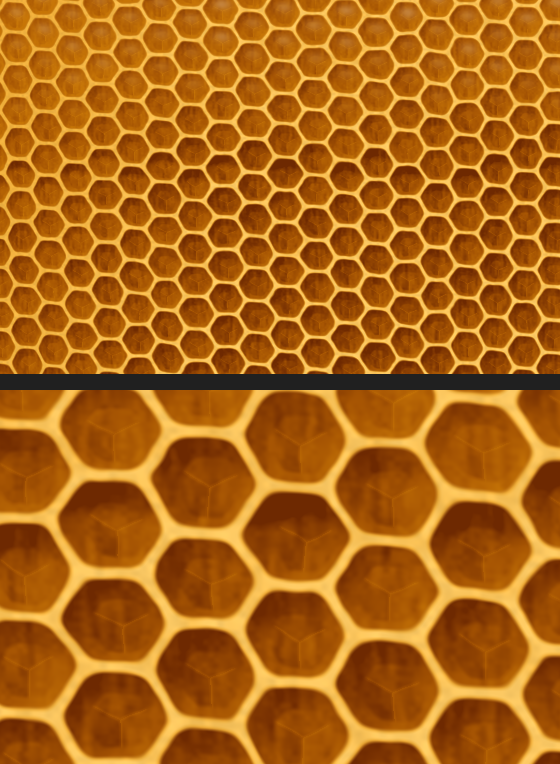
Top: the whole. Bottom: its middle third, enlarged.
Write a WebGL 1 fragment shader that draws this texture.

```glsl
precision highp float;
uniform vec2 u_resolution;

#define ORIGIN vec2(0.762, 0.537)
#define COLUMN_PITCH 0.082
#define ROW_PITCH 0.0863
#define TILT 0.056
#define CELL_RADIUS 0.437
#define ROUNDING 10.0
#define DARK_HONEY vec3(0.43, 0.16, 0.005)
#define HONEY vec3(0.65, 0.33, 0.01)
#define LIGHT_HONEY vec3(0.78, 0.46, 0.025)
#define RIM vec3(0.78, 0.50, 0.13)
#define WAX vec3(0.92, 0.65, 0.18)
#define PALE_WAX vec3(0.99, 0.79, 0.39)

float hash(vec2 p) {
  return fract(sin(dot(p, vec2(127.1, 311.7))) * 43758.5453);
}

float noise(vec2 p) {
  vec2 i = floor(p), f = fract(p);
  f = f * f * (3.0 - 2.0 * f);
  return mix(mix(hash(i), hash(i + vec2(1.0, 0.0)), f.x),
             mix(hash(i + vec2(0.0, 1.0)), hash(i + 1.0), f.x), f.y);
}

// Flat-topped hexagon with softened corners; the sides lie at 0.5
float roundedHex(vec2 p) {
  vec3 d = abs(vec3(p.y, 0.866 * p.x + 0.5 * p.y, 0.866 * p.x - 0.5 * p.y));
  d = pow(d + 1e-4, vec3(ROUNDING));
  return pow(d.x + d.y + d.z, 1.0 / ROUNDING);
}

// Canvas position to hexagon lattice, narrowing and leaning at the sides
vec2 combSpace(vec2 p) {
  vec2 q = p - ORIGIN;
  float u = q.x / 0.723;
  float column = (q.x + (0.016 - 0.025 * u) * q.y) / COLUMN_PITCH;
  column += u * u * u * (0.3 - 0.1 * u);
  float row = (q.y + TILT * q.x) / (ROW_PITCH + 0.002 * u);
  return vec2(column * 0.866, row);
}

vec2 nearestCell(vec2 h) {
  vec2 period = vec2(1.732, 1.0);
  vec2 a = mod(h + 0.5 * period, period) - 0.5 * period;
  vec2 b = mod(h, period) - 0.5 * period;
  return dot(a, a) < dot(b, b) ? a : b;
}

vec3 honeyRamp(float t) {
  vec3 low = mix(DARK_HONEY, HONEY, clamp(2.0 * t, 0.0, 1.0));
  return mix(low, LIGHT_HONEY, clamp(2.0 * t - 1.0, 0.0, 1.0));
}

vec3 cellInterior(vec2 c, vec2 id, vec2 uv) {
  float rnd = hash(id);
  float upper = smoothstep(0.42, 0.95, uv.y);
  float left = 1.0 - smoothstep(0.0, 0.5, uv.x);
  float tone = 0.33 + 0.34 * upper + 0.16 * left + 0.14 * (rnd - 0.5);

  // Side walls: shadow falls from the upper left
  vec2 f = c - vec2(0.05, -0.07) - 0.04 * (vec2(hash(id + 3.1), hash(id + 7.7)) - 0.5);
  float onFloor = 1.0 - smoothstep(0.25, 0.31, roundedHex(f));
  float sideLight = dot(c, vec2(0.40, -0.62));

  // Floor: three facets meeting at faint ridges
  vec3 facet = vec3(f.y, -0.5 * f.y + 0.866 * f.x, -0.5 * f.y - 0.866 * f.x);
  float top = max(facet.x, max(facet.y, facet.z));
  float least = min(facet.x, min(facet.y, facet.z));
  float second = facet.x + facet.y + facet.z - top - least;
  float ridge = 1.0 - smoothstep(0.0, 0.05, top - second);
  float facetLight = facet.x == top ? 0.03 : (facet.y == top ? 0.13 : -0.04);
  tone += mix(sideLight, facetLight + 0.12 * ridge, onFloor);

  // Streaks, grain and dark smears along the middle band
  tone += 0.28 * (noise(c * vec2(13.0, 3.5) + id * 5.3) - 0.5);
  tone += 0.12 * (noise(c * 17.0 + id * 9.1) - 0.5);
  float band = exp(-pow((uv.y - 0.55) / 0.06, 2.0));
  float smear = smoothstep(0.0, 0.25, c.y) * step(0.35, hash(id + 11.0));
  tone -= 0.25 * band * smear;
  vec3 color = honeyRamp(tone);

  // Dull sheen in the topmost cells
  vec2 s = (c - vec2(0.04, 0.13)) / vec2(0.23, 0.17);
  float sheen = exp(-dot(s, s)) * smoothstep(0.62, 1.0, uv.y);
  return mix(color, vec3(0.78, 0.55, 0.32), 0.5 * sheen * (0.5 + rnd));
}

void main() {
  vec2 uv = gl_FragCoord.xy / u_resolution;
  vec2 p = gl_FragCoord.xy / u_resolution.y;
  vec2 h = combSpace(p);

  // Uneven hand of the bees: bend the lattice slightly
  h += 0.07 * (vec2(noise(h * 1.3), noise(h * 1.3 + 40.0)) - 0.5);
  h += 0.022 * (vec2(noise(h * 6.0), noise(h * 6.0 + 80.0)) - 0.5);
  vec2 c = nearestCell(h);
  vec2 id = floor((h - c) / vec2(0.866, 0.5) + 0.5);

  float radius = CELL_RADIUS + 0.018 * (hash(id + 5.0) - 0.5);
  float d = roundedHex(c) - radius;
  float pixel = 1.0 / (u_resolution.y * ROW_PITCH);
  float soft = max(pixel, 0.022 + 0.018 * smoothstep(0.6, 1.0, uv.y));

  // Wall tops: pale ridge, more amber towards the left and top
  float amber = 0.55 * (1.0 - smoothstep(0.0, 0.45, uv.x)) + 0.2 * uv.y;
  float pale = smoothstep(0.0, 0.055, d) * (1.0 - amber);
  pale *= 0.75 + 0.5 * noise(h * 5.0);
  vec3 wall = mix(WAX, PALE_WAX, clamp(pale, 0.0, 1.0));
  wall = mix(RIM, wall, smoothstep(-0.02, 0.035, d));
  wall *= 0.96 + 0.08 * noise(h * 14.0);

  vec3 color = mix(cellInterior(c, id, uv), wall, smoothstep(-soft, soft, d));
  gl_FragColor = vec4(color, 1.0);
}
```
